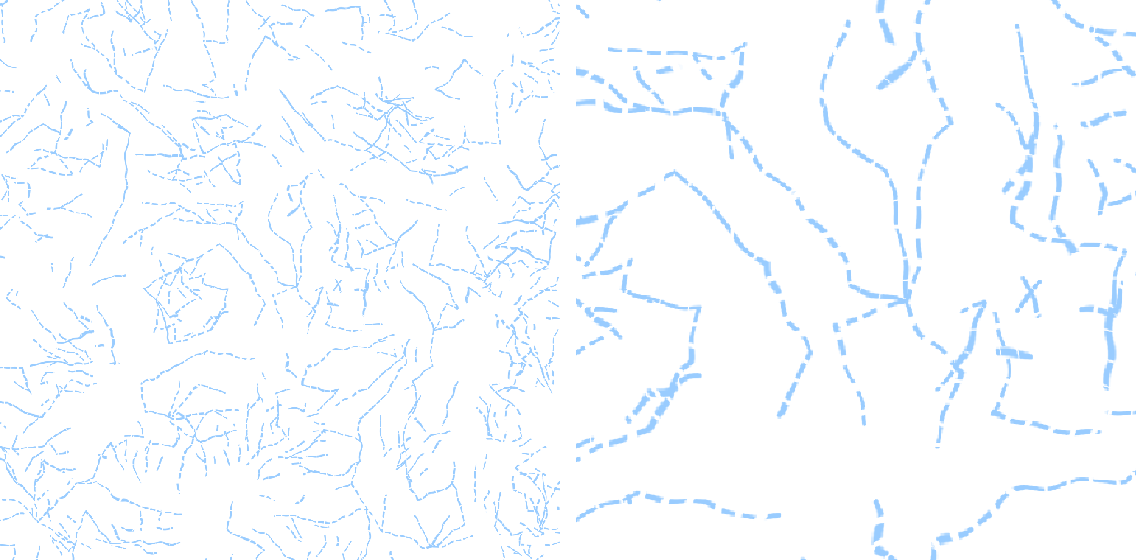
Left, the full canvas; right, a detail of the centre.
A three.js fragment shader for this pattern:

```glsl
// Map of a drainage network: thin, broken light-blue streams branching over white ground.
varying vec2 vUv;

const vec3 GROUND = vec3(1.0);
const vec3 WATER = vec3(0.60, 0.80, 1.0);

const float RASTER = 360.0;        // steps across the canvas that the lines follow
const float RASTER_SOFTNESS = 0.6; // share of a step spent blending into the next
const float LINE_CORE = 0.30;      // full-ink half width, in raster steps
const float LINE_EDGE = 0.72;      // outer half width, in raster steps
const float DASH_PERIOD = 5.0;     // in raster steps
const float RIVER_CELLS = 21.0;    // river nodes across the canvas
const float BROOK_CELLS = 51.0;    // brook nodes across the canvas
const float RIVER_KEEP = 0.80;     // chance that a river node carries water
const float BROOK_KEEP = 0.52;
const float BROOK_LEVEL = 0.10;    // noise level above which brooks gather
const float FLOW_SCALE = 4.5;
const vec2 SLOPE = vec2(0.0, -0.09);

vec2 hash2(vec2 p) {
  vec3 q = fract(vec3(p.xyx) * vec3(0.1031, 0.1030, 0.0973));
  q += dot(q, q.yzx + 33.33);
  return fract((q.xx + q.yz) * q.zy);
}

float cornerGradient(vec2 cell, vec2 offset) {
  float a = 6.2832 * hash2(cell + 71.0).x;
  return dot(vec2(cos(a), sin(a)), offset);
}

float gradientNoise(vec2 p) {
  vec2 i = floor(p), f = fract(p);
  vec2 u = f * f * f * (f * (f * 6.0 - 15.0) + 10.0);
  vec2 e = vec2(1.0, 0.0);
  float low = mix(cornerGradient(i, f), cornerGradient(i + e, f - e), u.x);
  float high = mix(cornerGradient(i + e.yx, f - e.yx),
                   cornerGradient(i + e.xx, f - e.xx), u.x);
  return mix(low, high, u.y);
}

vec2 noise2(vec2 p) {
  return vec2(gradientNoise(p), gradientNoise(p + vec2(37.3, 91.7)));
}

// Steps the position along the raster, with a short ramp between steps.
vec2 softRaster(vec2 p) {
  vec2 g = p * RASTER - 0.5;
  vec2 ramp = clamp((fract(g) - 0.5) / RASTER_SOFTNESS + 0.5, 0.0, 1.0);
  return (floor(g) + ramp + 0.5) / RASTER;
}

// Bends straight reaches into meanders.
vec2 meander(vec2 p) {
  return p + 0.016 * noise2(p * 13.0) + 0.0055 * noise2(p * 46.0 + 5.0);
}

vec2 node(vec2 cell, float seed) {
  return cell + 0.1 + 0.8 * hash2(cell + seed);
}

// The neighbouring cell that a node drains into.
vec2 drainStep(vec2 cell, float cells, float wander, float seed) {
  vec2 flow = noise2((cell + 0.5) / cells * FLOW_SCALE + 11.0) + SLOPE;
  float turn = (hash2(cell + seed + 19.0).x - 0.5) * 2.0 * wander;
  float angle = atan(flow.y, flow.x + 0.0001) + turn;
  return floor(vec2(cos(angle), sin(angle)) + 0.5);
}

// Ink of one reach from a to b; lengths are in raster steps.
float reach(vec2 p, vec2 a, vec2 b, vec2 rnd) {
  vec2 ab = b - a;
  float len = max(length(ab), 0.001);
  float t = clamp(dot(p - a, ab) / (len * len), 0.0, 1.0);
  float line = 1.0 - smoothstep(LINE_CORE, LINE_EDGE, length(p - a - ab * t));
  float phase = abs(fract(t * len / DASH_PERIOD + rnd.x) - 0.5);
  float gap = 0.5 - mix(0.02, 0.19, rnd.y);
  return line * (1.0 - smoothstep(gap - 0.04, gap + 0.04, phase));
}

// Chance that a node carries water: rivers thin out, brooks gather in patches.
float wetness(vec2 cell, float cells, bool brooks) {
  vec2 p = (cell + 0.5) / cells;
  if (brooks) {
    float patches = gradientNoise(p * 7.0 + 43.0) + 0.12 * (0.5 - p.y);
    return BROOK_KEEP * smoothstep(BROOK_LEVEL - 0.06, BROOK_LEVEL + 0.06, patches);
  }
  return RIVER_KEEP + 0.5 * gradientNoise(p * 5.0 + 23.0);
}

float network(vec2 p, float cells, float wander, float seed, bool brooks) {
  float ink = 0.0;
  float toRaster = RASTER / cells;
  vec2 home = floor(p * cells);
  for (int y = -1; y <= 1; y++) {
    for (int x = -1; x <= 1; x++) {
      vec2 cell = home + vec2(float(x), float(y));
      if (hash2(cell + seed + 53.0).y > wetness(cell, cells, brooks)) continue;
      vec2 next = cell + drainStep(cell, cells, wander, seed);
      ink = max(ink, reach(p * RASTER, node(cell, seed) * toRaster,
                           node(next, seed) * toRaster, hash2(cell + seed + 83.0)));
    }
  }
  return ink;
}

void main() {
  vec2 p = meander(softRaster(vUv));
  float rivers = network(p, RIVER_CELLS, 0.6, 101.0, false);
  float brooks = network(p, BROOK_CELLS, 0.9, 307.0, true);
  gl_FragColor = vec4(mix(GROUND, WATER, max(rivers, brooks)), 1.0);
}
```
